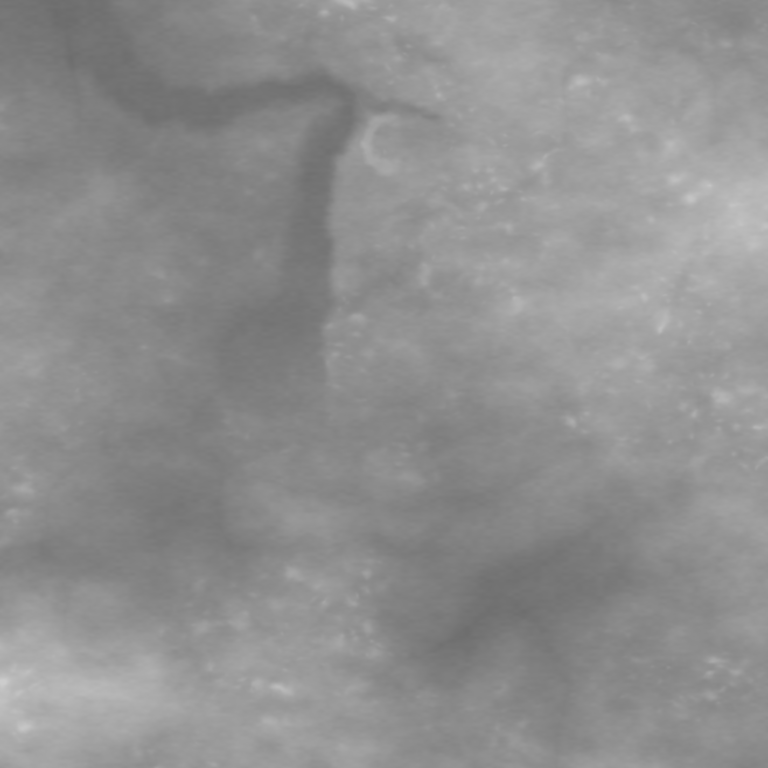
Give the GLSL for this texture, as a Shadertoy shader.

```glsl
// Grey aerial view of a hazy estuary: a winding dark channel, soft land and pale specks.

const float BASE_TONE = 0.562;
const float WATER_TONE = 0.445;

// Broad light and dark areas: centre x, centre y, radius, gain
const vec4 PATCHES[10] = vec4[10](
    vec4(0.95, 0.68, 0.25, 0.115), vec4(0.62, 0.93, 0.20, 0.055),
    vec4(0.00, 0.10, 0.16, 0.150), vec4(0.00, 0.53, 0.09, 0.055),
    vec4(0.05, 0.90, 0.20, -0.09), vec4(0.32, 0.58, 0.22, -0.08),
    vec4(0.68, 0.22, 0.17, -0.085), vec4(0.20, 0.33, 0.15, -0.04),
    vec4(0.75, 0.37, 0.10, 0.045), vec4(0.45, 0.10, 0.15, 0.025));

// Course of the channel: x, y, half width
const vec3 COURSE[10] = vec3[10](
    vec3(0.12, 1.02, 0.020), vec3(0.145, 0.91, 0.030), vec3(0.20, 0.86, 0.030),
    vec3(0.28, 0.855, 0.022), vec3(0.35, 0.88, 0.017), vec3(0.42, 0.885, 0.014),
    vec3(0.46, 0.862, 0.014), vec3(0.415, 0.805, 0.020), vec3(0.40, 0.70, 0.026),
    vec3(0.375, 0.50, 0.045));

float hash(vec2 p) {
    vec3 q = fract(vec3(p.xyx) * 0.1031);
    q += dot(q, q.yzx + 33.33);
    return fract((q.x + q.y) * q.z);
}

float noise(vec2 p) {
    vec2 cell = floor(p), f = fract(p);
    f = f * f * (3.0 - 2.0 * f);
    float low = mix(hash(cell), hash(cell + vec2(1, 0)), f.x);
    float high = mix(hash(cell + vec2(0, 1)), hash(cell + vec2(1, 1)), f.x);
    return mix(low, high, f.y);
}

// Layered noise, centred on zero
float fbm(vec2 p) {
    float sum = 0.0, gain = 0.5;
    for (int i = 0; i < 5; i++) {
        sum += gain * (noise(p) - 0.5);
        p = mat2(1.6, 1.2, -1.2, 1.6) * p + 17.3;
        gain *= 0.5;
    }
    return sum;
}

vec2 warp(vec2 p, float scale, float amount) {
    return p + amount * vec2(fbm(p * scale + 5.0), fbm(p * scale + 41.0));
}

// Signed distance to a stroke whose half width (z) changes along its length
float taper(vec2 p, vec3 a, vec3 b) {
    vec2 along = b.xy - a.xy;
    float t = clamp(dot(p - a.xy, along) / dot(along, along), 0.0, 1.0);
    return length(p - a.xy - along * t) - mix(a.z, b.z, t);
}

float channel(vec2 p) {
    float d = 1.0;
    for (int i = 0; i < 9; i++) d = min(d, taper(p, COURSE[i], COURSE[i + 1]));
    return d;
}

float broadTone(vec2 p) {
    float tone = BASE_TONE;
    for (int i = 0; i < 10; i++) {
        vec2 d = (p - PATCHES[i].xy) * vec2(0.8, 1.2) / PATCHES[i].z;
        tone += PATCHES[i].w * exp(-dot(d, d));
    }
    return tone;
}

// Soft pale specks scattered over a jittered grid
float specks(vec2 p, float density, float chance) {
    vec2 q = p * density, cell = floor(q);
    float sum = 0.0;
    for (int y = -1; y <= 1; y++)
    for (int x = -1; x <= 1; x++) {
        vec2 id = cell + vec2(x, y);
        vec2 centre = id + vec2(hash(id + 7.0), hash(id + 71.0));
        float size = mix(0.18, 0.38, hash(id + 131.0));
        vec2 d = (q - centre) * vec2(0.8, 1.1) / size;
        float weight = smoothstep(1.0 - chance, 1.0, hash(id + 211.0));
        sum += weight * exp(-dot(d, d));
    }
    return sum;
}

void mainImage(out vec4 fragColor, in vec2 fragCoord) {
    vec2 uv = fragCoord / iResolution.xy;
    vec2 land = warp(uv, 5.0, 0.12);
    vec2 bank = warp(uv, 18.0, 0.035);

    // Broad haze, with mottling and faint gullies
    float tone = broadTone(land);
    tone += 0.17 * fbm(land * vec2(5.0, 7.0) + 3.0);
    float gully = 1.0 - abs(2.0 * noise(land * vec2(6.0, 9.0) + 23.0) - 1.0);
    tone -= 0.025 * pow(gully, 5.0);

    // Pale eastern shore of the bay
    float shore = smoothstep(-0.008, 0.012, bank.x - 0.425);
    shore *= smoothstep(0.42, 0.56, uv.y) * (1.0 - smoothstep(0.78, 0.88, uv.y));
    tone += 0.06 * shore * exp(-5.0 * max(uv.x - 0.425, 0.0));

    // Ground texture is rougher on the lighter land
    float rough = smoothstep(0.47, 0.58, tone);
    tone += mix(0.03, 0.09, rough) * fbm(uv * vec2(26.0, 38.0));
    float clumps = smoothstep(-0.12, 0.2, fbm(uv * 9.0 + 61.0));
    tone += rough * clumps * (0.10 * specks(bank, 38.0, 0.4) + 0.05 * specks(bank + 3.0, 70.0, 0.5));

    // Pale curl beside the bend
    float curl = abs(length(bank - vec2(0.505, 0.815)) - 0.027);
    float opening = smoothstep(-0.01, 0.015, 0.515 - bank.x);
    tone += 0.06 * opening * (1.0 - smoothstep(0.002, 0.012, curl));

    // Channel fading southward into the bay, with a thin eastern spur
    float water = 1.0 - smoothstep(-0.013, 0.014, channel(bank));
    water *= smoothstep(0.46, 0.80, uv.y);
    float spur = taper(bank, vec3(0.46, 0.872, 0.010), vec3(0.56, 0.845, 0.006));
    water = max(water, 0.55 * (1.0 - smoothstep(-0.006, 0.012, spur)));
    tone = mix(tone, WATER_TONE + 0.03 * fbm(uv * 30.0), 0.9 * water);

    // Fine horizontal grain
    tone += 0.018 * (noise(uv * vec2(110.0, 230.0)) - 0.5);
    fragColor = vec4(vec3(clamp(tone, 0.38, 0.80)), 1.0);
}
```
